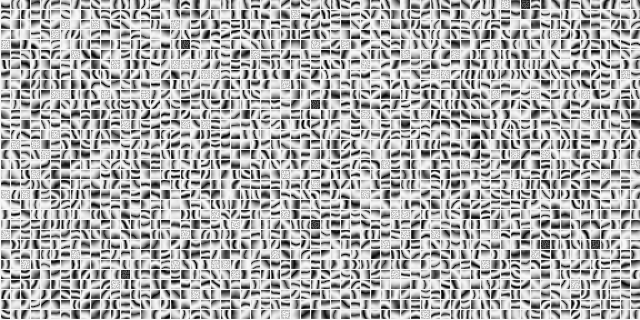
This pattern is drawn by a Shadertoy shader. Its source:

```glsl
// Mosaic of small square tiles, each with its own soft, bent black and white bands.

const float PI = 3.14159265;
const vec2  GRID = vec2(64.0, 32.0);          // tiles across and down
const float GAP = 0.11;                       // light joint, in tile widths
const float PAPER = 0.97;                     // lightest tone
const float INK = 0.03;                       // darkest tone
const float MID_TONE = 0.74;                  // tone that weak bands fade to
const vec2  BAND_CYCLES = vec2(0.4, 1.5);     // fewest and most bands per tile
const vec2  BAND_SHAPE = vec2(0.35, 0.85);    // narrowest and widest dark bands
const vec2  CONTRAST = vec2(0.75, 1.0);
const float TILT = 0.8;                       // largest turn off the two axes
const float BEND = 1.3;
const float WARP = 0.14;
const float FADE = 0.25;
const float LIGHT_SPECKLE_SHARE = 0.045;
const float DARK_SPECKLE_SHARE = 0.002;
const float SPECKLE_SCALE = 7.0;

vec4 hash4(vec2 p) {
    vec4 h = fract(p.xyxy * vec4(0.1031, 0.1030, 0.0973, 0.1099));
    h += dot(h, h.wzxy + 33.33);
    return fract((h.xxyz + h.yzzw) * h.zywx);
}

float gradientDot(vec2 corner, vec2 offset) {
    float angle = 2.0 * PI * hash4(corner).x;
    return dot(vec2(cos(angle), sin(angle)), offset);
}

// Gradient noise, roughly -0.7 to 0.7
float gradientNoise(vec2 p) {
    vec2 i = floor(p), f = p - i;
    vec2 u = f * f * f * (f * (f * 6.0 - 15.0) + 10.0);
    vec2 e = vec2(1.0, 0.0);
    float low  = mix(gradientDot(i, f), gradientDot(i + e, f - e), u.x);
    float high = mix(gradientDot(i + e.yx, f - e.yx), gradientDot(i + 1.0, f - 1.0), u.x);
    return mix(low, high, u.y);
}

// Bands across one tile; q runs from -0.5 to 0.5
float bandTone(vec2 q, vec2 tile) {
    vec4 a = hash4(tile + 11.0);
    vec4 b = hash4(tile + 137.0);

    // Mostly upright or level, with some diagonals
    float turn = 2.0 * a.y - 1.0;
    float angle = step(0.5, a.x) * 0.5 * PI + TILT * turn * mix(0.2, 1.0, turn * turn);
    vec2 dir = vec2(cos(angle), sin(angle));
    float across = dot(q, dir);
    float along = dot(q, vec2(-dir.y, dir.x));

    float wobble = gradientNoise(q * 1.6 + tile * 7.3);
    across += BEND * (b.x - 0.5) * along * along + WARP * wobble;

    float cycles = mix(BAND_CYCLES.x, BAND_CYCLES.y, a.z);
    float wave = 0.5 - 0.5 * cos(2.0 * PI * (across * cycles + a.w));
    float tone = pow(max(wave, 0.0), mix(BAND_SHAPE.x, BAND_SHAPE.y, b.y));

    float contrast = mix(CONTRAST.x, CONTRAST.y, b.z) - FADE * wobble;
    return clamp(mix(MID_TONE, tone, contrast), 0.0, 1.0);
}

// Fine grain with a slightly darker rim
float speckleTone(vec2 q, vec2 tile, float base) {
    float grain = gradientNoise((q + tile * 3.7) * SPECKLE_SCALE);
    float rim = smoothstep(0.32, 0.46, max(abs(q.x), abs(q.y)));
    return clamp(base + 0.3 * grain - 0.12 * rim, 0.0, 1.0);
}

void mainImage(out vec4 fragColor, in vec2 fragCoord) {
    vec2 p = fragCoord / iResolution.xy * GRID;
    vec2 pixel = GRID / iResolution.xy;
    vec2 tile = floor(p);
    vec2 local = p - tile;
    vec2 q = (local - GAP) / (1.0 - GAP) - 0.5;

    // Choose the kind of tile
    float kind = hash4(tile + 59.0).w;
    float tone = bandTone(q, tile);
    if (kind < DARK_SPECKLE_SHARE) {
        tone = speckleTone(q, tile, 0.25);
    } else if (kind < DARK_SPECKLE_SHARE + LIGHT_SPECKLE_SHARE) {
        tone = speckleTone(q, tile, 0.88);
    }
    tone = mix(INK, PAPER, tone);

    // Lay the smoothed joints over the tiles
    vec2 inside = clamp(min(local - GAP, 1.0 - local) / pixel + 0.5, 0.0, 1.0);
    tone = mix(PAPER, tone, inside.x * inside.y);

    fragColor = vec4(vec3(tone), 1.0);
}
```
